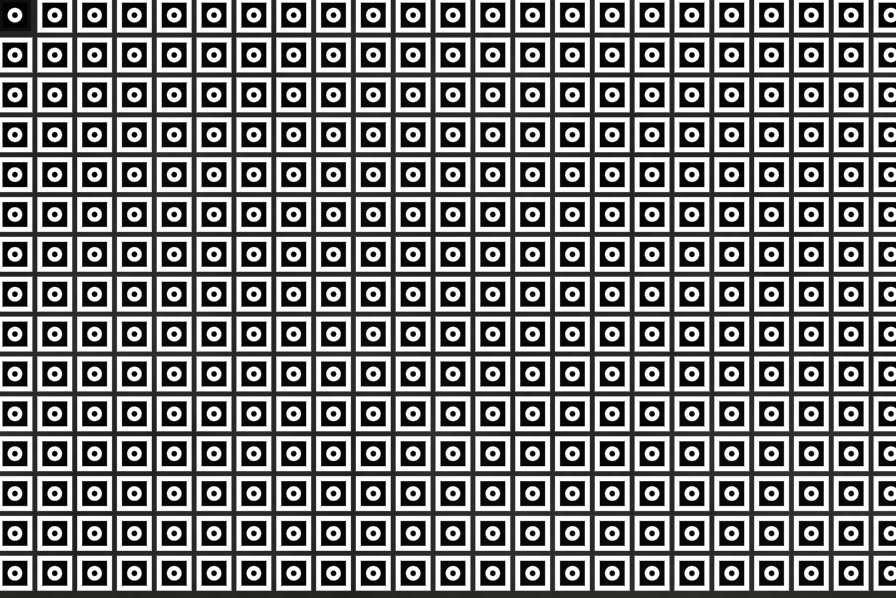
Write a WebGL 1 fragment shader that draws this pattern.

```glsl
precision highp float;

uniform vec2 u_resolution;

// Repeats across and down, and the shift of the first tile
const vec2 GRID = vec2(22.5, 15.0);
const vec2 GRID_OFFSET = vec2(0.125, 0.12);

// Sizes as fractions of one tile
const float FRAME_HALF = 0.438;
const float CORNER_HALF = 0.40;
const float PANEL_HALF = 0.312;
const float RING_RADIUS = 0.184;
const float DOT_RADIUS = 0.070;
const float EDGE_PIXELS = 1.25;

const vec3 GROUT = vec3(0.158, 0.157, 0.153);
const vec3 WHITE = vec3(0.995);
const vec3 BLACK = vec3(0.018, 0.020, 0.018);
const vec3 DARK_FRAME = vec3(0.06);
const float FINE_WEAR = 0.02;
const float FINE_SCALE = 5.0;
const float BROAD_WEAR = 0.05;
const float BROAD_SCALE = 0.45;

float hash(vec2 p) {
  return fract(sin(dot(p, vec2(127.1, 311.7))) * 43758.5);
}

float valueNoise(vec2 p) {
  vec2 i = floor(p);
  vec2 f = fract(p);
  f = f * f * (3.0 - 2.0 * f);
  return mix(mix(hash(i), hash(i + vec2(1.0, 0.0)), f.x),
             mix(hash(i + vec2(0.0, 1.0)), hash(i + vec2(1.0)), f.x), f.y);
}

float squareDistance(vec2 p, float halfSide) {
  vec2 d = abs(p) - halfSide;
  return max(d.x, d.y);
}

float coverage(float dist, float edge) {
  return clamp(0.5 - dist / edge, 0.0, 1.0);
}

void main() {
  // Tiles are counted from the top left corner
  vec2 uv = gl_FragCoord.xy / u_resolution;
  vec2 grid = vec2(uv.x, 1.0 - uv.y) * GRID + GRID_OFFSET;
  vec2 tile = floor(grid);
  vec2 p = fract(grid) - 0.5;
  float edge = EDGE_PIXELS * GRID.y / u_resolution.y;

  // Fine and broad wear in the dark areas
  float fine = FINE_WEAR * (valueNoise(grid * FINE_SCALE) - 0.5);
  float broad = BROAD_WEAR * (valueNoise(grid * BROAD_SCALE) - 0.5);
  vec3 grout = GROUT + fine + broad;
  vec3 panel = max(BLACK + 0.5 * (fine + broad), 0.0);

  // The corner tile has a smaller, dark frame
  float isCorner = 1.0 - step(0.5, tile.x + tile.y);
  vec3 frame = mix(WHITE, DARK_FRAME, isCorner);
  float frameHalf = mix(FRAME_HALF, CORNER_HALF, isCorner);

  // The strip below the last row stays bare
  float hasTile = 1.0 - step(GRID.y, tile.y);

  // Frame, panel, ring and dot, from back to front
  float radius = length(p);
  float frameMask = hasTile * coverage(squareDistance(p, frameHalf), edge);
  vec3 color = mix(grout, frame, frameMask);
  color = mix(color, panel, coverage(squareDistance(p, PANEL_HALF), edge));
  color = mix(color, WHITE, coverage(radius - RING_RADIUS, edge));
  color = mix(color, panel, coverage(radius - DOT_RADIUS, edge));

  gl_FragColor = vec4(color, 1.0);
}
```
